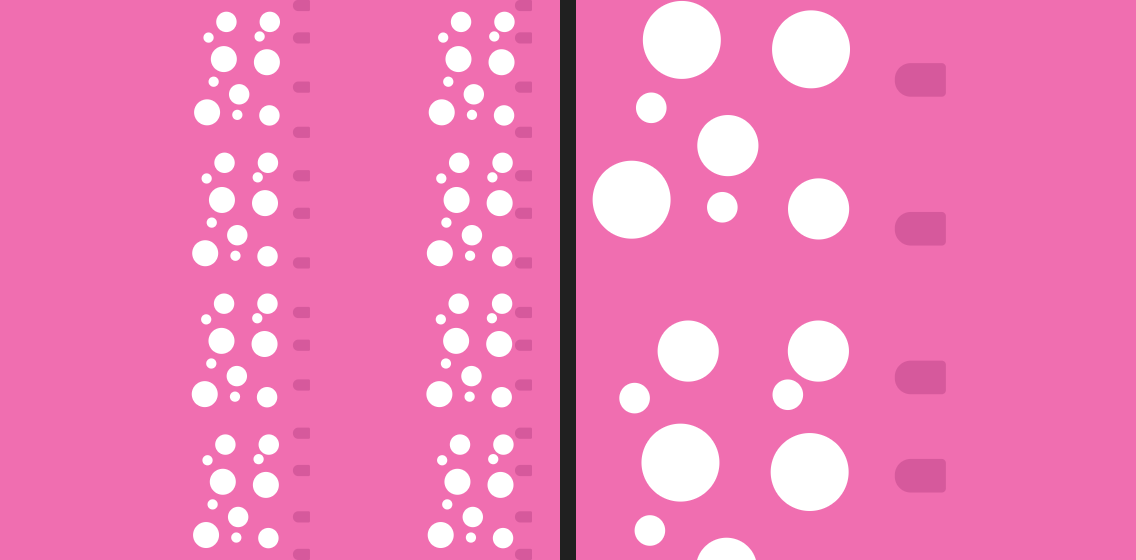
Left: the whole. Right: its middle third, enlarged.
Write a Shadertoy shader that draws this pattern.

```glsl
#define PINK vec3(0.94, 0.43, 0.69)
#define ROSE vec3(0.84, 0.35, 0.61)
#define WHITE vec3(1.0)
#define CLUSTER_START vec2(36.98, 3.91)
#define CLUSTER_PITCH vec2(41.9, 25.16)
#define CLUSTER_MARGIN vec2(3.0, 2.2)
#define ROW_SWAY 0.43
#define TAB_START vec2(53.83, 0.98)
#define TAB_PITCH vec2(39.65, 7.54)
#define TAB_HALF vec2(1.52, 1.0)
#define TAB_ROUNDING vec2(0.95, 0.25)

// One cluster: dot centre from the cluster start, then radius
const vec3 DOTS[11] = vec3[11](
    vec3(3.45, 0.0, 1.82), vec3(11.2, 0.0, 1.82), vec3(0.26, 2.8, 0.91),
    vec3(9.38, 2.6, 0.91), vec3(2.99, 6.64, 2.32), vec3(10.68, 7.2, 2.32),
    vec3(1.17, 10.68, 0.91), vec3(5.73, 12.93, 1.82), vec3(0.0, 16.15, 2.32),
    vec3(5.4, 16.6, 0.91), vec3(11.13, 16.7, 1.82));

// Uneven vertical shift of each tab along its strip
const float TAB_SHIFT[14] = float[14](
    0.0, -1.75, -0.5, 0.03, 0.24, -0.59, 0.73,
    2.04, 0.35, -0.09, 0.98, 0.1, 0.84, 0.0);

float coverage(float dist, float pixel) {
    return clamp(0.5 - dist / pixel, 0.0, 1.0);
}

// Box with round left corners and nearly square right corners
float tabDistance(vec2 p) {
    float r = p.x < 0.0 ? TAB_ROUNDING.x : TAB_ROUNDING.y;
    vec2 q = abs(p) - TAB_HALF + r;
    return length(max(q, 0.0)) + min(max(q.x, q.y), 0.0) - r;
}

float clusterDistance(vec2 p) {
    vec2 cell = floor((p - CLUSTER_START + CLUSTER_MARGIN) / CLUSTER_PITCH);
    cell = clamp(cell, vec2(0.0), vec2(1.0, 3.0));
    vec2 local = p - CLUSTER_START - cell * CLUSTER_PITCH;
    local.x += ROW_SWAY * sin(0.9 * cell.y);

    float dist = 1e3;
    for (int i = 0; i < 11; i++)
        dist = min(dist, length(local - DOTS[i].xy) - DOTS[i].z);
    return dist;
}

float stripDistance(vec2 p) {
    vec2 local = p - TAB_START;
    local.x -= TAB_PITCH.x * clamp(round(local.x / TAB_PITCH.x), 0.0, 1.0);

    float dist = 1e3;
    for (int i = 0; i < 14; i++) {
        float y = float(i) * TAB_PITCH.y + TAB_SHIFT[i];
        dist = min(dist, tabDistance(local - vec2(0.0, y)));
    }
    return dist;
}

void mainImage(out vec4 fragColor, in vec2 fragCoord) {
    // Percent of the canvas, measured down from the top
    float pixel = 100.0 / iResolution.y;
    vec2 p = vec2(fragCoord.x, iResolution.y - fragCoord.y) * pixel;

    vec3 color = mix(PINK, ROSE, coverage(stripDistance(p), pixel));
    color = mix(color, WHITE, coverage(clusterDistance(p), pixel));
    fragColor = vec4(color, 1.0);
}
```
